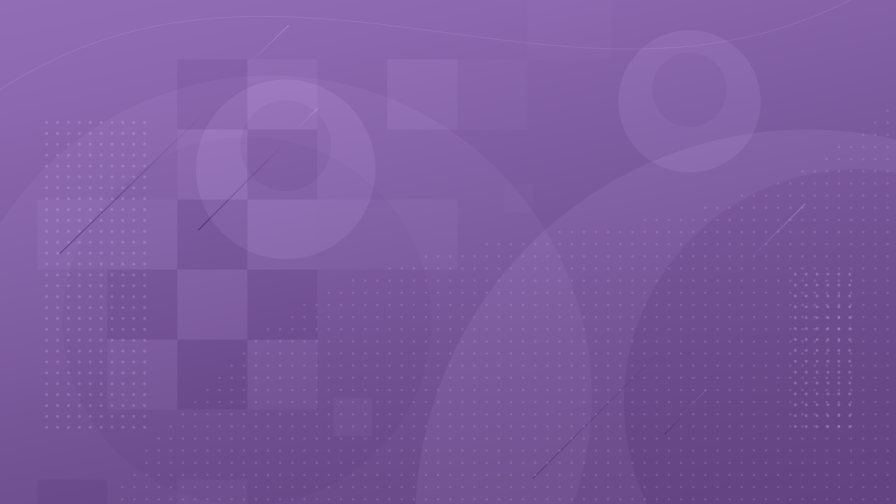
Give the GLSL for this background, as a Shadertoy shader.

```glsl
// Antialiased coverage of a signed distance
float fill(float d) {
    return clamp(0.5 - d * iResolution.y, 0.0, 1.0);
}

float disc(vec2 p, vec2 center, float radius) {
    return fill(length(p - center) - radius);
}

// Rectangle in tile units, tileSize converts back to canvas heights
const float tileSize = 0.1389;
float tile(vec2 g, vec2 corner, vec2 size) {
    vec2 d = abs(g - corner - 0.5 * size) - 0.5 * size;
    return fill(max(d.x, d.y) * tileSize);
}

// Line from a to b that fades out towards b
float stroke(vec2 p, vec2 a, vec2 b) {
    vec2 ab = b - a;
    float h = clamp(dot(p - a, ab) / dot(ab, ab), 0.0, 1.0);
    return fill(length(p - a - ab * h) - 0.001) * (1.0 - h);
}

// Dot lattice limited to count columns and rows, growing right and down
float dotPanel(vec2 p, vec2 origin, vec2 count) {
    vec2 q = (p - origin) * vec2(1.0, -1.0);
    vec2 id = clamp(round(q / 0.0216), vec2(0.0), count - 1.0);
    return disc(q, id * 0.0216, 0.0028);
}

// Dot lattice below a rising cubic boundary
float dotSlope(vec2 p) {
    vec2 origin = vec2(0.0017, 0.5155);
    vec2 center = origin + round((p - origin) / 0.0241) * 0.0241;
    float x = center.x - 1.0185;
    float boundary = 0.527 + x * (0.153 + x * (0.573 * x - 0.16));
    return disc(p, center, 0.0024) * step(center.y, boundary);
}

float circles(vec2 p) {
    float tone = 0.022 * disc(p, vec2(0.537, 0.213), 0.637);
    tone -= 0.012 * disc(p, vec2(0.49, 0.363), 0.366);
    tone += 0.034 * disc(p, vec2(1.602, -0.035), 0.778);
    tone -= 0.026 * disc(p, vec2(1.701, 0.201), 0.463);
    tone += 0.037 * disc(p, vec2(0.567, 0.664), 0.178);
    tone -= 0.022 * disc(p, vec2(0.567, 0.711), 0.09);
    tone += 0.037 * disc(p, vec2(1.368, 0.799), 0.141);
    return tone - 0.02 * disc(p, vec2(1.368, 0.822), 0.074);
}

float tiles(vec2 p) {
    vec2 g = vec2(p.x - 0.0741, 0.8819 - p.y) / tileSize;
    float tone = 0.0;

    // Checkered block, missing its upper left cells
    for (int row = 0; row < 5; row++) {
        for (int col = row < 2 ? 2 : 1; col < 4; col++) {
            float shade = (row + col) % 2 == 1 ? 0.02 : -0.026;
            tone += shade * tile(g, vec2(col, row), vec2(1.0));
        }
    }

    // Loose tiles around it
    tone += 0.03 * tile(g, vec2(5.0, 0.0), vec2(1.0));
    tone += 0.01 * tile(g, vec2(6.0, 0.0), vec2(1.0));
    tone += 0.018 * tile(g, vec2(4.0, 2.0), vec2(2.0, 1.0));
    tone += 0.02 * tile(g, vec2(0.0, 2.0), vec2(1.0));
    tone -= 0.02 * tile(g, vec2(0.0, 6.0), vec2(1.0));
    tone += 0.018 * tile(g, vec2(2.0, 6.0), vec2(1.0));
    tone += 0.02 * tile(g, vec2(4.23, 4.83), vec2(0.55));
    tone += 0.008 * tile(g, vec2(6.67, 1.78), vec2(0.41));
    return tone + 0.008 * tile(g, vec2(7.0, -1.0), vec2(1.2, 1.0));
}

float lines(vec2 p) {
    float tone = -0.17 * stroke(p, vec2(0.12, 0.498), vec2(0.417, 0.787));
    tone -= 0.17 * stroke(p, vec2(0.394, 0.544), vec2(0.567, 0.718));
    tone -= 0.11 * stroke(p, vec2(1.058, 0.051), vec2(1.331, 0.324));
    tone -= 0.08 * stroke(p, vec2(1.319, 0.139), vec2(1.36, 0.18));
    tone += 0.11 * stroke(p, vec2(0.572, 0.949), vec2(0.493, 0.873));
    tone += 0.09 * stroke(p, vec2(0.63, 0.785), vec2(0.59, 0.745));
    tone += 0.13 * stroke(p, vec2(1.597, 0.595), vec2(1.48, 0.478));
    tone += 0.07 * stroke(p, vec2(1.4, 0.225), vec2(1.35, 0.175));

    // Thin wave across the top
    float depth = 0.178 - p.x * (0.65 + p.x * (p.x / 3.0 - 0.885));
    float slope = (p.x - 0.52) * (p.x - 1.25);
    float wave = abs(1.0 - p.y - depth) / sqrt(1.0 + slope * slope);
    return tone + 0.04 * fill(wave - 0.001);
}

void mainImage(out vec4 fragColor, in vec2 fragCoord) {
    vec2 p = fragCoord / iResolution.y;
    vec2 uv = fragCoord / iResolution.xy;

    // Diagonal gradient, light upper left to deep lower right
    float fade = 0.72 * (1.0 - uv.y) + 0.28 * uv.x;
    vec3 lilac = vec3(0.575, 0.435, 0.72);
    vec3 plum = vec3(0.375, 0.25, 0.495);
    vec3 color = mix(lilac, plum, smoothstep(-0.15, 1.1, fade));

    color += circles(p) + tiles(p) + lines(p);

    // Dot patterns
    float dots = 0.2 * dotPanel(p, vec2(0.0926, 0.757), vec2(10.0, 29.0));
    dots += 0.24 * dotPanel(p, vec2(1.578, 0.456), vec2(6.0, 15.0));
    dots += 0.15 * dotSlope(p);
    color = mix(color, vec3(0.9, 0.84, 0.98), dots);

    fragColor = vec4(color, 1.0);
}
```
